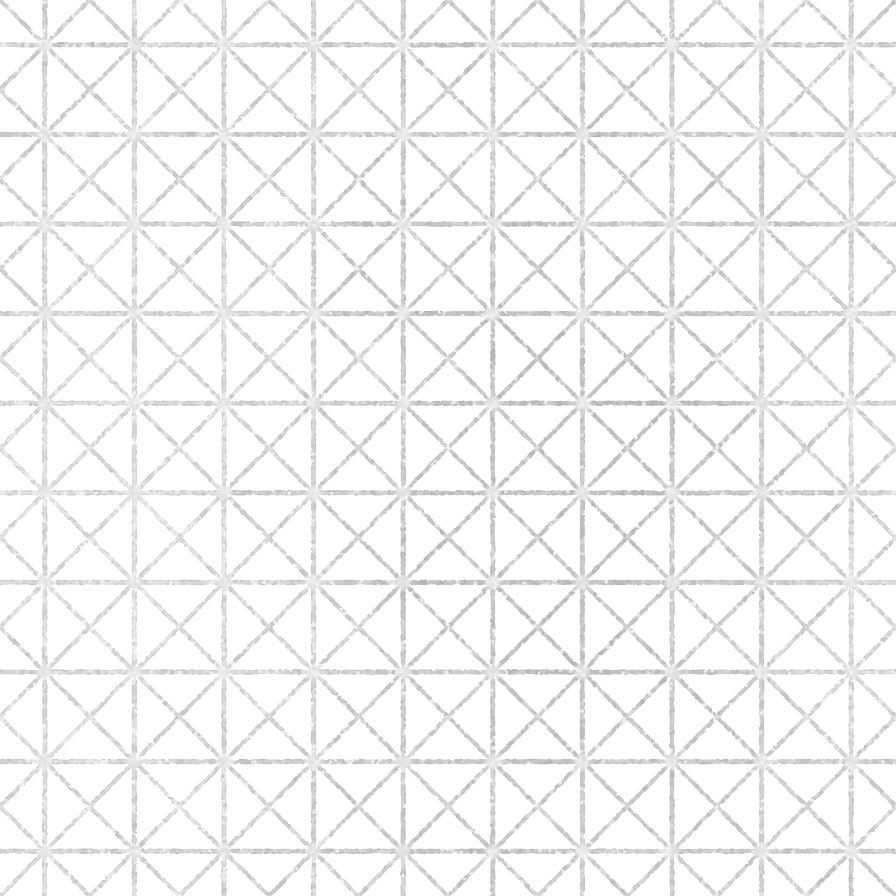
This pattern is drawn by a Shadertoy shader. Its source:

```glsl
const float REPEATS = 10.0;          // square cells across and down
const float AXIS_HALF = 0.026;       // half width of upright and level lines, in cells
const float DIAGONAL_HALF = 0.0215;  // half width of diagonal lines, in cells
const float EDGE_ROUGHNESS = 0.010;
const float GRAIN_CELLS = 250.0;     // grains across the canvas
const float NODE_RADIUS = 0.115;
const float CROSSING_RADIUS = 0.045;
const float FACE_GRAY = 1.0;
const float DARK_GRAY = 0.755;
const float PALE_GRAY = 0.855;
const float NODE_GRAY = 0.915;
const float FLECK_GRAY = 0.95;
const float TAU = 6.2831853;

vec3 hash3(vec2 p) {
    vec3 v = fract(p.xyx * vec3(0.1031, 0.1030, 0.0973));
    v += dot(v, v.yxz + 33.33);
    return fract((v.xxy + v.yzz) * v.zyx);
}

// Wrapping cellular noise: x = nearest distance, y = random tone of that grain
vec2 cellular(vec2 uv, float cells) {
    vec2 p = uv * cells;
    vec2 base = floor(p);
    vec2 nearest = vec2(8.0, 0.0);
    for (int j = -1; j <= 1; j++) {
        for (int i = -1; i <= 1; i++) {
            vec2 cell = base + vec2(i, j);
            vec3 h = hash3(mod(cell, cells));
            float d = length(cell + h.xy - p);
            if (d < nearest.x) nearest = vec2(d, h.z);
        }
    }
    return nearest;
}

// Broad change of tone: 0 = faded, 1 = dark; whole frequencies keep it periodic
float broadTone(vec2 uv) {
    float sweep = cos(TAU * (uv.x - 0.62)) * (0.65 + 0.35 * cos(TAU * (uv.y - 0.43)));
    float ripple = sin(TAU * (2.0 * uv.x + 3.0 * uv.y) + 1.3)
                 + sin(TAU * (5.0 * uv.x - 2.0 * uv.y) + 4.1)
                 + sin(TAU * (3.0 * uv.x + 7.0 * uv.y) + 2.2);
    return clamp(0.5 + 0.38 * sweep + 0.07 * ripple, 0.0, 1.0);
}

void mainImage(out vec4 fragColor, in vec2 fragCoord) {
    vec2 uv = fragCoord / iResolution.xy;
    float pixel = REPEATS / min(iResolution.x, iResolution.y);

    // Fold each cell around its node
    vec2 q = abs(fract(uv * REPEATS) - 0.5);
    float axisDist = min(q.x, q.y) - AXIS_HALF;
    float diagonalDist = abs(q.x - q.y) * 0.70711 - DIAGONAL_HALF;
    float lineDist = min(axisDist, diagonalDist);

    // Grain and rough line edges
    vec2 fine = cellular(uv, GRAIN_CELLS);
    vec2 coarse = cellular(uv + 0.37, GRAIN_CELLS * 0.4);
    float dist = lineDist + EDGE_ROUGHNESS * (fine.y - 0.5);
    float coverage = 1.0 - smoothstep(-0.6 * pixel, 0.6 * pixel, dist);

    // Line tone: faded stretches keep a darker rim
    float tone = broadTone(uv);
    float gray = mix(PALE_GRAY, DARK_GRAY, tone);
    float core = smoothstep(0.006, 0.022, -lineDist);
    gray += core * mix(0.06, 0.005, tone);
    gray -= 0.015 * step(q.y, AXIS_HALF);
    gray += 0.10 * (fine.y - 0.5) + 0.05 * (coarse.y - 0.5);

    // Worn flecks
    float fleck = smoothstep(0.86, 0.92, fine.y) * (1.0 - smoothstep(0.35, 0.7, fine.x));
    gray = mix(gray, FLECK_GRAY, 0.7 * fleck);

    // Pale junctions
    float node = 1.0 - smoothstep(0.45 * NODE_RADIUS, NODE_RADIUS, length(q));
    float crossing = 1.0 - smoothstep(0.3 * CROSSING_RADIUS, CROSSING_RADIUS, length(q - 0.5));
    float junctionGray = NODE_GRAY + 0.06 * (fine.y - 0.5);
    gray = mix(gray, junctionGray, max(0.9 * node, 0.4 * crossing));

    fragColor = vec4(vec3(clamp(mix(FACE_GRAY, gray, coverage), 0.0, 1.0)), 1.0);
}
```
